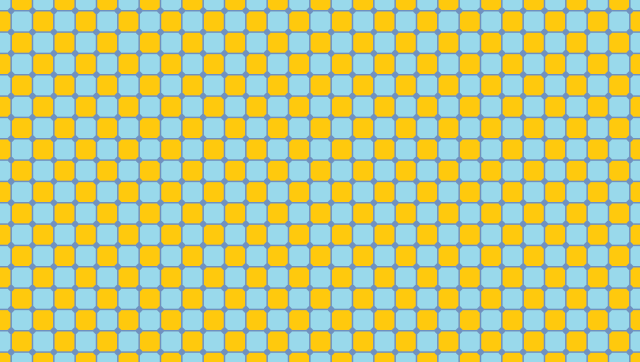
This pattern is drawn by a Shadertoy shader. Its source:

```glsl
// Checkerboard of yellow and pale blue tiles, thirty across, with thin grout
// lines and a rounded diamond at each crossing. One cell is one unit; the
// grout is the union of line and diamond distances, smoothed over a pixel.

const float COLUMNS = 30.0;
const vec2 GRID_OFFSET = vec2(0.523, 0.465);
const float LINE_HALF_WIDTH = 0.035;
const float DIAMOND_SIZE = 0.13;
const float DIAMOND_ROUNDING = 0.05;

const vec3 YELLOW = vec3(1.00, 0.79, 0.05);
const vec3 PALE_BLUE = vec3(0.60, 0.85, 0.92);
const vec3 GROUT = vec3(0.44, 0.57, 0.75);

// Signed distance to a diamond with rounded corners
float roundedDiamond(vec2 p, float size, float rounding) {
    p = abs(p);
    float t = clamp((p.x - p.y + size) / (2.0 * size), 0.0, 1.0);
    float edge = length(p - size * vec2(t, 1.0 - t));
    return edge * sign(p.x + p.y - size) - rounding;
}

// Signed distance to the lines and diamonds around the nearest crossing
float groutDistance(vec2 p) {
    vec2 q = fract(p + 0.5) - 0.5;
    float lines = min(abs(q.x), abs(q.y)) - LINE_HALF_WIDTH;
    return min(lines, roundedDiamond(q, DIAMOND_SIZE, DIAMOND_ROUNDING));
}

// Alternating tile colour
vec3 tileColor(vec2 p) {
    vec2 cell = floor(p);
    return mix(YELLOW, PALE_BLUE, mod(cell.x + cell.y, 2.0));
}

void mainImage(out vec4 fragColor, in vec2 fragCoord) {
    float pixel = COLUMNS / iResolution.x;
    vec2 p = fragCoord * pixel - GRID_OFFSET;

    // Coverage of the grout over the tiles
    float coverage = clamp(0.5 - groutDistance(p) / pixel, 0.0, 1.0);
    fragColor = vec4(mix(tileColor(p), GROUT, coverage), 1.0);
}
```
